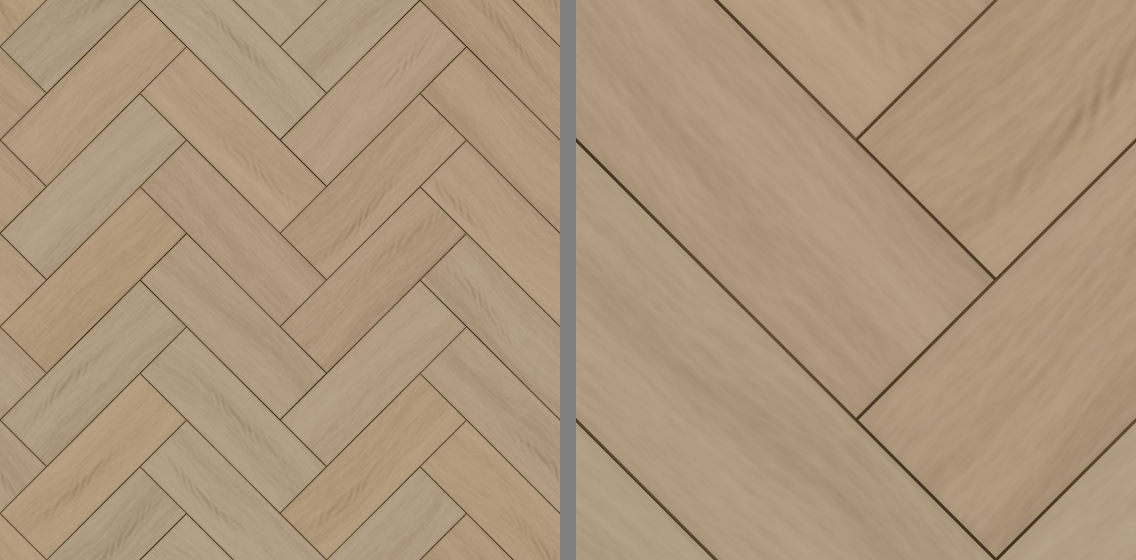
Left: the whole. Right: its middle third, enlarged.
A WebGL 2 fragment shader for this texture:

```glsl
#version 300 es
precision highp float;

uniform vec2 u_resolution;
out vec4 fragColor;

const float CELLS = 12.0;         // half-diagonals of a plank width across the canvas
const float PLANK_LENGTH = 3.0;   // in plank widths
const float JOINT_HALF = 0.0078;  // half joint thickness, in plank widths

const vec3 OAK_DARK = vec3(0.565, 0.475, 0.375);
const vec3 OAK_MID = vec3(0.690, 0.610, 0.508);
const vec3 OAK_LIGHT = vec3(0.765, 0.690, 0.590);
const vec3 WARM_TINT = vec3(1.015, 0.985, 0.955);
const vec3 COOL_TINT = vec3(0.995, 1.008, 1.020);
const vec3 JOINT_DARK = vec3(0.25, 0.18, 0.10);
const vec3 JOINT_BROWN = vec3(0.38, 0.29, 0.19);

float hash(vec2 p) {
    vec3 q = fract(vec3(p.xyx) * vec3(0.1031, 0.1030, 0.0973));
    q += dot(q, q.yzx + 33.33);
    return fract((q.x + q.y) * q.z);
}

// Distance to the nearest scattered point
float cellular(vec2 p, float seed) {
    vec2 cell = floor(p);
    float nearest = 2.0;
    for (int y = -1; y <= 1; y++) {
        for (int x = -1; x <= 1; x++) {
            vec2 c = cell + vec2(x, y);
            vec2 site = c + vec2(hash(c + seed), hash(c + seed + 57.3));
            nearest = min(nearest, length(p - site));
        }
    }
    return nearest;
}

// Slow sideways drift of the fibres along a plank
float fibreDrift(vec2 g, float seed) {
    return 0.07 * sin(1.3 * g.x + seed) + 0.025 * sin(3.1 * g.x + 4.0 * g.y + 1.7 * seed);
}

// Layered sines running lengthwise, each fading in and out
float streaks(vec2 g, float seed) {
    float sum = 0.0, amplitude = 0.5, frequency = 5.3;
    for (int i = 0; i < 6; i++) {
        float n = float(i);
        float phase = seed * (1.0 + 0.37 * n) + 0.5 * n * sin(0.9 * g.x + seed + n);
        float fade = 0.65 + 0.35 * sin(g.x * (1.1 + 0.4 * n) + 2.3 * seed + n);
        sum += amplitude * fade * sin(frequency * g.y + phase);
        amplitude *= 0.74;
        frequency *= 1.79;
    }
    return sum;
}

// A dark slanted figure in the wood, present on some planks only
float figure(vec2 g, float seed, float chance) {
    vec2 centre = vec2(0.6 + 1.8 * fract(seed * 0.37), 0.25 + 0.5 * fract(seed * 0.71));
    vec2 offset = (g - centre) / vec2(0.75, 0.085);
    float ticks = 0.6 + 0.4 * sin(26.0 * g.x + 60.0 * g.y + 2.0 * sin(9.0 * g.x + seed));
    return step(0.45, chance) * exp(-dot(offset, offset)) * ticks;
}

vec3 wood(vec2 g, vec2 id) {
    float seed = 40.0 * hash(id + 3.1);
    float tone = hash(id + 17.7) - 0.5;
    float warmth = hash(id + 29.3);
    vec2 grain = vec2(g.x, g.y + fibreDrift(g, seed));

    float fibres = cellular(grain * vec2(2.6, 19.0), seed) - 0.5;
    float pores = cellular(grain * vec2(8.0, 36.0), seed + 11.0) - 0.5;
    float shade = 0.25 * streaks(grain, seed) + 0.24 * fibres + 0.20 * pores + 0.24 * tone;
    shade -= 0.55 * figure(grain, seed, hash(id + 41.9));

    vec3 color = mix(OAK_MID, OAK_LIGHT, clamp(shade, 0.0, 1.0));
    color = mix(color, OAK_DARK, clamp(-shade, 0.0, 1.0));
    return color * mix(COOL_TINT, WARM_TINT, warmth);
}

void main() {
    vec2 uv = gl_FragCoord.xy / u_resolution.y;

    // Diagonal grid whose unit is one plank width
    vec2 d = uv * CELLS + vec2(0.0, 1.0);
    vec2 p = 0.5 * vec2(d.x + d.y, d.x - d.y);
    vec2 cell = floor(p);
    vec2 inCell = p - cell;

    // Herringbone: three cells rising, then three falling
    float k = mod(cell.x + cell.y, 2.0 * PLANK_LENGTH);
    bool rising = k < PLANK_LENGTH;
    float part = rising ? k : k - PLANK_LENGTH;
    vec2 start = cell - part * (rising ? vec2(1.0, 0.0) : vec2(0.0, 1.0));
    vec2 g = (rising ? inCell : inCell.yx) + vec2(part, 0.0);

    // Plank identity wraps with the canvas so the floor tiles
    vec2 id = mod(vec2(start.x + start.y, start.x - start.y), CELLS);
    id.x += rising ? 0.0 : 50.0;
    vec3 color = wood(g, id);

    // Soft edge wear and thin joints
    vec2 toEdge = min(g, vec2(PLANK_LENGTH, 1.0) - g);
    float edge = min(toEdge.x, toEdge.y);
    float pixel = CELLS * 0.7071 / u_resolution.y;
    float joint = clamp((JOINT_HALF - edge) / pixel + 0.5, 0.0, 1.0);
    float wear = 0.5 + 0.5 * sin(2.1 * g.x + 9.0 * hash(id + 5.5));
    color *= 1.0 - 0.07 * exp(-edge * 45.0);
    color = mix(color, mix(JOINT_DARK, JOINT_BROWN, wear), joint);

    fragColor = vec4(color, 1.0);
}
```
